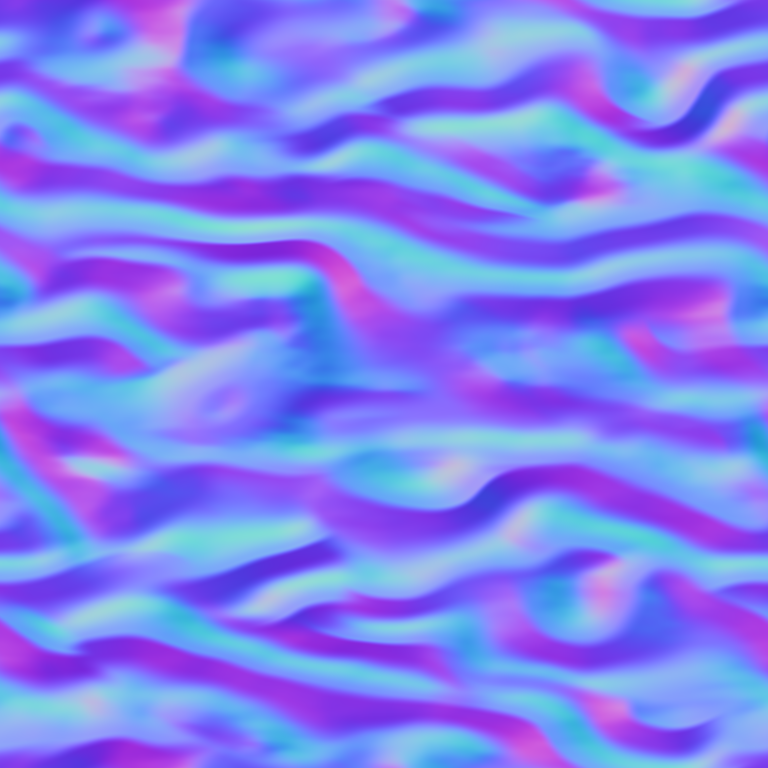
Give the GLSL for this texture map, as a WebGL 1 fragment shader.

```glsl
precision highp float;
// Tiling normal map of wind-worn, layered rock: wavy horizontal ledges with soft crests.

uniform vec2 u_resolution;

// Whole ledge counts across and up the tile, so the phase wraps at the edges
const vec2 BROAD_LEDGES = vec2(-1.0, -6.0);
const vec2 NARROW_LEDGES = vec2(-1.0, -9.0);
const float WAVINESS = 0.98;      // bending of the ledges, in ledge periods
const float ROUGHNESS = 0.04;     // fine wobble, in ledge periods
const float UPPER_SLOPE = -0.72;  // slope of the face turned upwards
const float LOWER_SLOPE = 0.92;   // steepest part of the face turned downwards
const float REST_SLOPE = 0.28;    // gentle run-out below each ledge
const float SIDE_BOOST = 1.05;    // exaggeration of the sideways tilt
const float SIDE_DRIFT = 0.2;     // broad extra tilt, sideways
const float UP_DRIFT = 0.22;      // broad extra tilt, up and down
const float STEP = 0.004;         // distance for finite differences
const float TAU = 6.2831853;

// Random unit gradient of a lattice cell, wrapped by the period
vec2 cellGradient(vec2 cell, vec2 period, float seed) {
  cell = mod(cell, period);
  float angle = TAU * fract(sin(dot(cell, vec2(127.1, 311.7)) + seed * 74.7) * 43758.55);
  return vec2(cos(angle), sin(angle));
}

// Gradient noise, about -1 to 1, with a whole number of cells per tile
float noise(vec2 uv, vec2 cells, float seed) {
  vec2 p = uv * cells;
  vec2 i = floor(p);
  vec2 f = p - i;
  vec2 w = f * f * f * (f * (f * 6.0 - 15.0) + 10.0);
  vec2 e = vec2(1.0, 0.0);
  float a = dot(cellGradient(i, cells, seed), f);
  float b = dot(cellGradient(i + e.xy, cells, seed), f - e.xy);
  float c = dot(cellGradient(i + e.yx, cells, seed), f - e.yx);
  float d = dot(cellGradient(i + e.xx, cells, seed), f - e.xx);
  return 1.5 * mix(mix(a, b, w.x), mix(c, d, w.x), w.y);
}

// Ledge coordinate: one unit per ledge, growing downwards
float ledgePhase(vec2 uv, vec2 ledges, float seed) {
  vec2 p = uv + vec2(0.04, 0.012) * noise(uv, vec2(4.0, 6.0), seed);
  float bend = noise(p, vec2(3.0, 4.0), seed + 1.0)
             + 0.32 * noise(p, vec2(6.0, 9.0), seed + 2.0);
  float grain = noise(p, vec2(12.0, 22.0), seed + 3.0)
              + 0.15 * noise(p, vec2(26.0, 52.0), seed + 4.0);
  return dot(uv, ledges) + WAVINESS * bend + ROUGHNESS * grain;
}

// Slope through one ledge: crisp foot, upper face, round crest, lower face, run-out
float ledgeSlope(float t, float footStart) {
  float lower = mix(LOWER_SLOPE, REST_SLOPE, smoothstep(0.5, 0.84, t));
  float slope = mix(UPPER_SLOPE, lower, smoothstep(0.16, 0.6, t));
  return mix(slope, UPPER_SLOPE, smoothstep(footStart, 1.04, t + 0.04));
}

// Tilt of a set of ledges, following the direction of its phase
vec2 ledgeTilt(vec2 uv, vec2 ledges, float seed) {
  float phase = ledgePhase(uv, ledges, seed);
  vec2 grad = vec2(ledgePhase(uv + vec2(STEP, 0.0), ledges, seed),
                   ledgePhase(uv + vec2(0.0, STEP), ledges, seed)) - phase;
  grad /= STEP;
  float softening = 0.5 * ledges.y;
  vec2 dir = 1.15 * grad / sqrt(dot(grad, grad) + softening * softening);
  float variation = noise(uv, vec2(4.0, 8.0), seed + 5.0);
  float footStart = 0.86 + 0.1 * variation;
  float strength = 0.95 + 0.5 * variation;
  return strength * ledgeSlope(fract(phase), footStart) * vec2(SIDE_BOOST * dir.x, -dir.y);
}

void main() {
  vec2 uv = gl_FragCoord.xy / u_resolution;

  // Broad and narrow ledges share the surface in patches
  float patches = noise(uv, vec2(3.0, 5.0), 31.0) + 0.3 * noise(uv, vec2(6.0, 10.0), 32.0);
  vec2 tilt = mix(ledgeTilt(uv, BROAD_LEDGES, 3.0),
                  ledgeTilt(uv, NARROW_LEDGES, 13.0),
                  smoothstep(-0.1, 0.3, patches));

  // Slow drift of the surface
  tilt += vec2(SIDE_DRIFT * noise(uv, vec2(5.0, 8.0), 41.0),
               UP_DRIFT * noise(uv, vec2(2.0, 5.0), 42.0));

  // Faint streaks along the strata
  tilt.y += 0.015 * noise(uv, vec2(14.0, 60.0), 43.0);

  vec3 normal = normalize(vec3(tilt, 1.0));
  gl_FragColor = vec4(0.5 + 0.5 * normal, 1.0);
}
```
